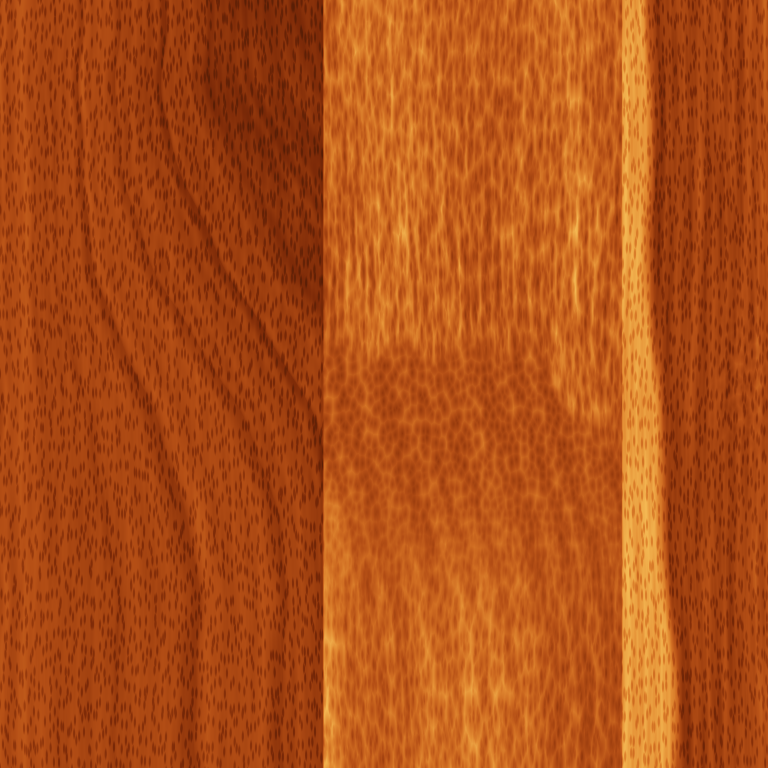
Give the GLSL for this texture, as a three.js fragment shader.

```glsl
varying vec2 vUv;

// Wood tones, dark to light
const vec3 UMBER  = vec3(0.49, 0.165, 0.03);
const vec3 RUSSET = vec3(0.61, 0.24, 0.055);
const vec3 COPPER = vec3(0.71, 0.31, 0.085);
const vec3 AMBER  = vec3(0.81, 0.42, 0.13);
const vec3 HONEY  = vec3(0.89, 0.55, 0.20);
const vec3 STRAW  = vec3(0.96, 0.73, 0.33);

// Plank layout and grain
const float SEAM_LEFT = 0.421;
const float SEAM_RIGHT = 0.810;
const float SEAM_BLUR = 0.0012;
const float RING_REACH = 0.22;
const vec2 PORE_SCALE = vec2(190.0, 42.0);
const vec2 DASH_SCALE = vec2(125.0, 30.0);
const vec2 SPECK_SCALE = vec2(120.0, 62.0);
const vec2 STREAK_SCALE = vec2(85.0, 4.0);

vec2 hash2(vec2 p) {
  vec3 q = fract(p.xyx * vec3(0.1031, 0.1030, 0.0973));
  q += dot(q, q.yzx + 33.33);
  return fract((q.xx + q.yz) * q.zy);
}

// Distance to the nearest scattered point
float cells(vec2 p) {
  vec2 id = floor(p), f = fract(p);
  float nearest = 4.0;
  for (int j = -1; j <= 1; j++) {
    for (int i = -1; i <= 1; i++) {
      vec2 o = vec2(float(i), float(j));
      vec2 d = o + hash2(id + o) - f;
      nearest = min(nearest, dot(d, d));
    }
  }
  return sqrt(nearest);
}

float hump(float x, float center, float width) {
  float d = (x - center) / width;
  return exp(-d * d);
}

vec3 woodRamp(float t) {
  float s = clamp(t, 0.0, 1.0) * 5.0;
  vec3 c = mix(UMBER, RUSSET, clamp(s, 0.0, 1.0));
  c = mix(c, COPPER, clamp(s - 1.0, 0.0, 1.0));
  c = mix(c, AMBER, clamp(s - 2.0, 0.0, 1.0));
  c = mix(c, HONEY, clamp(s - 3.0, 0.0, 1.0));
  c = mix(c, STRAW, clamp(s - 4.0, 0.0, 1.0));
  return c * (1.0 + clamp(t, -0.4, 0.0));
}

// Where a growth ring that starts at b on the top edge lies at height y
float ringPath(float b, float y) {
  float fall = 1.0 - smoothstep(-0.27, 0.27, y - 0.40 - 0.95 * b);
  return b + RING_REACH * smoothstep(0.0, 0.17, b) * fall;
}

// Invert the ring path by bisection
float ringAt(vec2 p) {
  float lo = -0.05, hi = 0.5;
  for (int i = 0; i < 14; i++) {
    float mid = 0.5 * (lo + hi);
    if (ringPath(mid, p.y) < p.x) lo = mid; else hi = mid;
  }
  return 0.5 * (lo + hi);
}

float leftPlank(vec2 p, float pore, float streak) {
  float b = ringAt(p + vec2(0.003 * sin(p.y * 23.0) + 0.002 * sin(p.y * 51.0), 0.0));
  float t = 0.36 + 0.10 * streak - 0.26 * pore;
  t += 0.035 * sin(b * 230.0 + 1.5 * sin(b * 61.0)) + 0.03 * sin(b * 410.0);
  // Main rings: crisp on the right, fading to the left
  for (int i = 0; i < 4; i++) {
    float k = float(i);
    float d = b - (0.07 + 0.03 * k + 0.006 * k * k);
    t -= 0.17 * (d < 0.0 ? exp(d / 0.009) : exp(-d / 0.0018));
  }
  t -= 0.11 * smoothstep(0.13, 0.20, b);
  float heart = smoothstep(0.232, 0.285, b);
  t -= heart * (0.17 + 0.04 * sin(p.y * 38.0 + p.x * 22.0));
  return t + 0.07 * hump(p.x, 0.03, 0.008);
}

float middlePlank(vec2 p, float dash, float speck, float streak) {
  float edge = 0.54 - 0.13 * smoothstep(0.68, 0.80, p.x) + 0.012 * sin(p.x * 75.0);
  float upper = smoothstep(edge - 0.018, edge + 0.022, p.y);
  float low = 1.0 - smoothstep(0.12, 0.46, p.y);
  float top = 0.52 + 0.15 * hump(p.x, 0.51, 0.07) + 0.13 * hump(p.x, 0.74, 0.035);
  top += (0.24 + 0.16 * hump(p.y, 0.64, 0.12)) * streak + 0.42 * dash;
  // Slanted rings below the break
  float u = p.x - 0.10 * (1.0 - smoothstep(0.10, 0.62, p.y));
  float ring = sin(u * 140.0 + 1.2 * sin(u * 47.0));
  float base = 0.41 + low * (0.10 + 0.16 * hump(p.x, 0.61, 0.07) - 0.08 * smoothstep(0.68, 0.78, p.x));
  base += 0.25 * hump(p.x, 0.425, 0.03) * (1.0 - smoothstep(0.28, 0.44, p.y));
  base += 0.06 * ring + 0.10 * streak + 0.38 * mix(speck, dash, low);
  return mix(base, top, upper);
}

float rightPlank(vec2 p, float pore, float speck, float streak) {
  float edge = 0.843 + 0.033 * (1.0 - smoothstep(0.0, 0.75, p.y)) + 0.003 * sin(p.y * 17.0);
  float t = 0.29 + 0.24 * streak - 0.24 * pore;
  t += 0.05 * sin(p.x * 300.0 + 2.0 * sin(p.y * 5.0)) + 0.12 * smoothstep(0.955, 0.99, p.x);
  t -= 0.10 * hump(p.x, edge + 0.018, 0.008);
  t += 0.28 * speck * hump(p.x, 0.97, 0.04) * hump(p.y, 0.50, 0.09);
  float sap = 0.91 + 0.20 * streak - 0.22 * pore;
  return mix(sap, t, smoothstep(edge - 0.006, edge + 0.010, p.x));
}

void main() {
  vec2 p = vUv;
  vec2 g = p + vec2(0.003 * sin(p.y * 9.0 + p.x * 12.0), 0.0);

  // Shared grain layers
  float pore = 1.0 - smoothstep(0.12, 0.42, cells(g * PORE_SCALE));
  float dash = cells(g * DASH_SCALE + 37.0) - 0.48 - 0.25 * pore + 0.06;
  float speck = cells(g * SPECK_SCALE + 71.0) - 0.48;
  float streak = cells(g * STREAK_SCALE + 13.0) - 0.48;
  streak += 0.6 * (cells(g * STREAK_SCALE * vec2(2.3, 2.0) + 90.0) - 0.48);

  // Join the planks
  float t = leftPlank(p, pore, streak);
  t = mix(t, middlePlank(p, dash, speck, streak), smoothstep(-SEAM_BLUR, SEAM_BLUR, p.x - SEAM_LEFT));
  t = mix(t, rightPlank(p, pore, speck, streak), smoothstep(-SEAM_BLUR, SEAM_BLUR, p.x - SEAM_RIGHT));
  t -= 0.10 * hump(p.x, SEAM_LEFT - 0.002, 0.002);
  gl_FragColor = vec4(woodRamp(t), 1.0);
}
```
